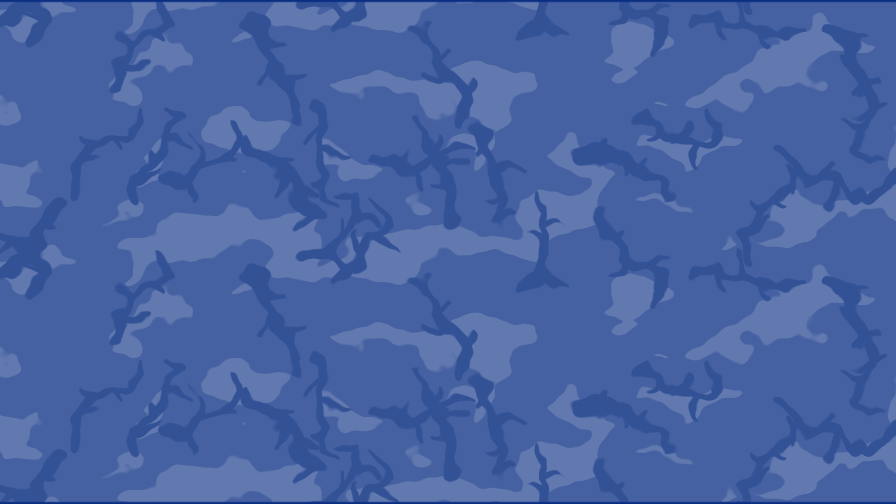
A WebGL 1 fragment shader for this pattern:

```glsl
precision highp float;
// Blue camouflage: pale slanted patches cut from warped gradient noise, with
// dark twigs on top, each a wandering chain of capsules with side shoots.
// The cloth repeats vertically and has a thin navy hem at top and bottom.

uniform vec2 u_resolution;

const vec3 BASE  = vec3(0.27, 0.38, 0.63);
const vec3 LIGHT = vec3(0.385, 0.475, 0.69);
const vec3 DARK  = vec3(0.20, 0.32, 0.59);
const vec3 HEM   = vec3(0.04, 0.18, 0.51);

const float REPEAT = 0.5;              // vertical period, in canvas heights
const float HEM_WIDTH = 0.004;
const float EDGE = 0.0022;             // half width of soft edges

const vec2  PATCH_FREQ = vec2(4.6, 10.0);
const float PATCH_LEVEL = 0.165;       // higher means fewer pale patches
const float PATCH_DETAIL = 0.45;
const float PATCH_SLANT = 0.2;

const float TWIG_ROWS = 3.0;           // twig cells in one vertical period
const float TWIG_CELL_WIDTH = 0.22;
const float TWIG_STEP = 0.045;         // length of one spine segment
const float TWIG_RADIUS = 0.0135;
const float SHOOT_RADIUS = 0.0075;
const int   TWIG_SEGMENTS = 4;

vec2 hash2(vec2 c) {
  vec3 q = fract(c.xyx * vec3(0.1031, 0.1030, 0.0973));
  q += dot(q, q.yzx + 33.33);
  return fract((q.xx + q.yz) * q.zy);
}

float wrap(float id, float period) {
  return floor(mod(id + 0.5, period));
}

// Gradient noise whose lattice repeats every REPEAT along y
float cornerSlope(vec2 cell, vec2 offset, float period, float seed) {
  float angle = 6.2832 * hash2(vec2(cell.x + seed, wrap(cell.y, period))).x;
  return dot(vec2(cos(angle), sin(angle)), offset);
}

float noise(vec2 p, vec2 freq, float seed) {
  float period = floor(freq.y * REPEAT + 0.5);
  p *= freq;
  vec2 i = floor(p), f = p - i;
  vec2 u = f * f * f * (f * (f * 6.0 - 15.0) + 10.0);
  vec2 e = vec2(1.0, 0.0);
  float low  = mix(cornerSlope(i, f, period, seed),
                   cornerSlope(i + e, f - e, period, seed), u.x);
  float high = mix(cornerSlope(i + e.yx, f - e.yx, period, seed),
                   cornerSlope(i + e.xx, f - e.xx, period, seed), u.x);
  return mix(low, high, u.y);
}

vec2 warp(vec2 p, vec2 freq, float amount, float seed) {
  return amount * vec2(noise(p, freq, seed), noise(p, freq, seed + 57.0));
}

// Pale patches: positive inside
float patchField(vec2 p) {
  p.y -= PATCH_SLANT * p.x;
  return noise(p, PATCH_FREQ, 11.0)
       + PATCH_DETAIL * noise(p, PATCH_FREQ * 2.0, 83.0) - PATCH_LEVEL;
}

// Approximate signed distance to the patch outline, negative inside
float patchDistance(vec2 p) {
  const vec2 h = vec2(0.002, 0.0);
  float f = patchField(p);
  vec2 slope = vec2(patchField(p + h), patchField(p + h.yx)) - f;
  return -f / max(length(slope) / h.x, 1.0);
}

// Capsule that thins from radius r0 at a to r1 at b
float limb(vec2 p, vec2 a, vec2 b, float r0, float r1) {
  vec2 pa = p - a, ba = b - a;
  float t = clamp(dot(pa, ba) / dot(ba, ba), 0.0, 1.0);
  return length(pa - ba * t) - mix(r0, r1, t);
}

// One twig: a bending spine with a side shoot at every joint
float twig(vec2 p, vec2 id) {
  vec2 r = hash2(id + 140.0);
  float heading = (r.x - 0.5) * 3.0;
  float thick = TWIG_RADIUS * mix(0.75, 1.25, r.y);
  float side = r.y > 0.5 ? 1.0 : -1.0;
  vec2 a = -0.5 * float(TWIG_SEGMENTS) * TWIG_STEP * vec2(cos(heading), sin(heading));
  float d = 1.0;
  for (int k = 0; k < TWIG_SEGMENTS; k++) {
    vec2 s = hash2(id + 17.3 * float(k + 1));
    heading += (s.x - 0.5) * 1.5;
    vec2 b = a + TWIG_STEP * vec2(cos(heading), sin(heading));
    float lean = heading + side * mix(0.8, 1.5, s.y);
    vec2 tip = b + mix(0.022, 0.048, s.x) * vec2(cos(lean), sin(lean));
    d = min(d, limb(p, a, b, thick, thick * 0.85));
    d = min(d, limb(p, b, tip, SHOOT_RADIUS * 1.3, SHOOT_RADIUS * 0.7));
    thick *= 0.92;
    side = -side;
    a = b;
  }
  return d;
}

float twigDistance(vec2 p) {
  vec2 size = vec2(TWIG_CELL_WIDTH, REPEAT / TWIG_ROWS);
  vec2 home = floor(p / size);
  float d = 1.0;
  for (int y = -1; y <= 1; y++) for (int x = -1; x <= 1; x++) {
    vec2 cell = home + vec2(x, y);
    vec2 id = vec2(cell.x + 5.0, wrap(cell.y, TWIG_ROWS));
    vec2 center = (cell + 0.5 + 0.9 * (hash2(id) - 0.5)) * size;
    d = min(d, twig(p - center, id));
  }
  return d;
}

void main() {
  vec2 p = gl_FragCoord.xy / u_resolution.y;
  float soft = max(EDGE, 0.6 / u_resolution.y);

  // Shared fine roughness, then a broader bend for each layer
  vec2 rough = p + warp(p, vec2(34.0, 36.0), 0.011, 23.0);
  vec2 patchPos = rough + warp(p, vec2(9.0, 14.0), 0.06, 131.0);
  vec2 twigPos = rough + warp(p, vec2(13.0, 14.0), 0.035, 211.0);

  vec3 color = mix(LIGHT, BASE, smoothstep(-soft, soft, patchDistance(patchPos)));
  color = mix(DARK, color, smoothstep(-soft, soft, twigDistance(twigPos)));

  float rim = min(p.y, 1.0 - p.y) - HEM_WIDTH;
  color = mix(HEM, color, smoothstep(-soft, soft, rim));
  gl_FragColor = vec4(color, 1.0);
}
```
